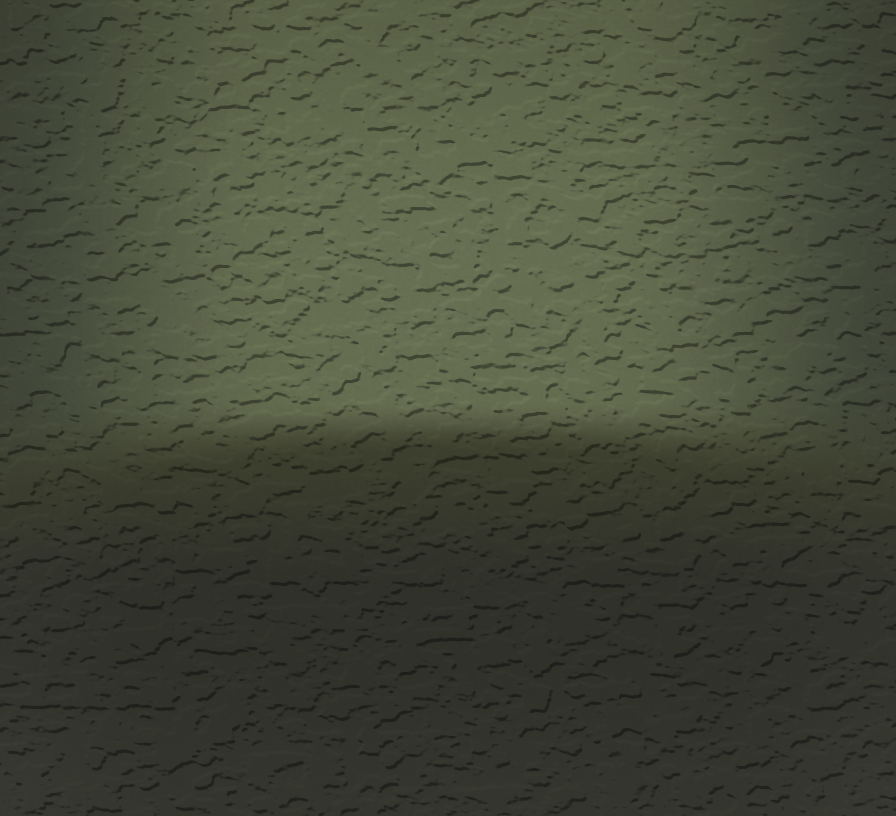
Write a Shadertoy shader that draws this texture.

```glsl
float hash(vec2 p) {
    return fract(sin(dot(p, vec2(127.1, 311.7))) * 43758.5453);
}

float valueNoise(vec2 p) {
    vec2 cell = floor(p), f = fract(p);
    f = f * f * (3.0 - 2.0 * f);
    return mix(mix(hash(cell), hash(cell + vec2(1, 0)), f.x),
               mix(hash(cell + vec2(0, 1)), hash(cell + vec2(1, 1)), f.x), f.y);
}

// Flattened plaster lumps, stretched sideways
float plasterHeight(vec2 p) {
    vec2 q = p * vec2(44.0, 72.0);
    float sum = 0.0, amplitude = 0.54;
    for (int i = 0; i < 3; i++) {
        sum += amplitude * valueNoise(q);
        q = mat2(1.9, 0.5, -0.5, 1.9) * q + 17.3;
        amplitude *= 0.5;
    }
    return smoothstep(0.36, 0.58, sum) + 0.3 * sum;
}

// Broad light on the wall, falling into shadow below
vec3 wallColor(vec2 uv) {
    float side = abs(uv.x - 0.5) * 2.0;
    float center = 1.0 - smoothstep(0.35, 1.08, side);
    vec3 lit = mix(vec3(0.235, 0.255, 0.205), vec3(0.365, 0.395, 0.285), center);
    vec2 glow = (uv - vec2(0.5, 0.66)) / vec2(0.34, 0.26);
    lit += vec3(0.03, 0.03, 0.032) * exp(-dot(glow, glow));
    lit *= 1.0 - 0.07 * smoothstep(0.75, 1.0, uv.y);

    vec3 shade = mix(vec3(0.182, 0.19, 0.16), vec3(0.235, 0.245, 0.175),
                     smoothstep(0.27, 0.48, uv.y));
    shade += 0.016 * (1.0 - smoothstep(0.0, 0.22, uv.y));
    shade += 0.01 * smoothstep(0.6, 1.0, side) * (1.0 - smoothstep(0.3, 0.45, uv.y));

    float edge = 0.478 - 0.035 * side * side;
    float softness = mix(0.032, 0.075, side * side);
    return mix(shade, lit, smoothstep(edge - softness, edge + softness, uv.y));
}

void mainImage(out vec4 fragColor, in vec2 fragCoord) {
    vec2 uv = fragCoord / iResolution.xy;
    vec2 p = fragCoord / iResolution.y;

    // Emboss lit from above
    float slope = plasterHeight(p + vec2(-0.0009, 0.0017))
                - plasterHeight(p - vec2(-0.0009, 0.0017));
    float relief = 0.09 * clamp(-slope, 0.0, 0.8)
                 - 0.38 * smoothstep(0.12, 0.75, slope);
    float grain = 0.035 * (valueNoise(p * 330.0) - 0.5);

    vec3 color = wallColor(uv) * (1.025 + relief + grain);
    fragColor = vec4(color, 1.0);
}
```
